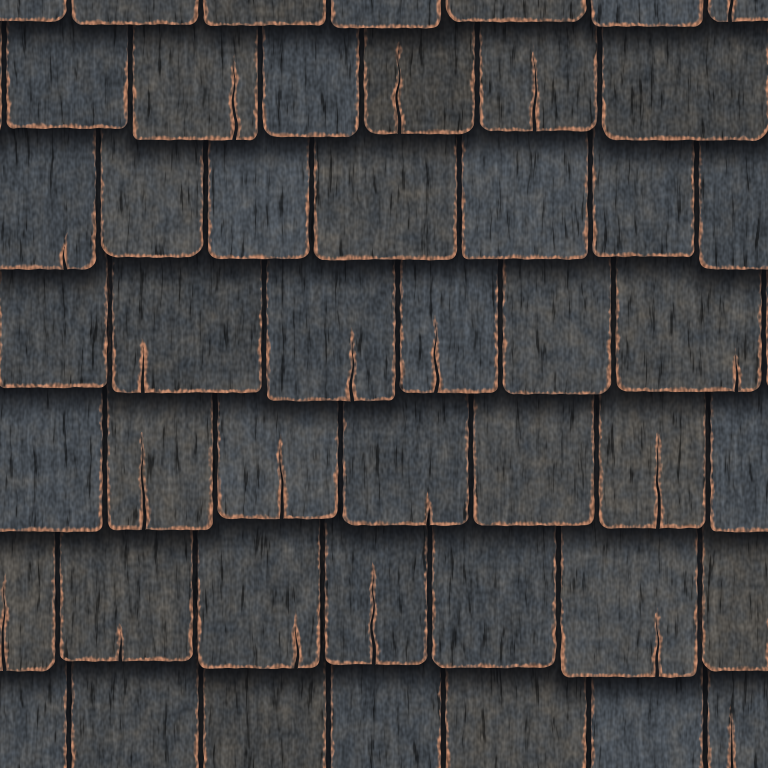
Give the GLSL for this texture, as a Shadertoy shader.

```glsl
// Weathered slate-grey wooden shingles in overlapping rows with worn copper edges.

const float COUNT = 6.0;            // rows, and shingles per row
const float ROW_PHASE[6] = float[6](0.51, 0.85, 0.57, -0.03, 0.73, 0.38);
const float ROW_DROP[6] = float[6](0.17, 0.03, 0.07, 0.07, 0.10, 0.22);
const float JOINT_JITTER = 0.40;    // in shingle widths
const float DROP_JITTER = 0.14;     // in row heights
const float HALF_GAP = 0.0032;
const float CORNER = 0.017;
const float CRACK_CHANCE = 0.45;
const float CRACK_WIDTH = 0.0024;
const float WEAR_WIDTH = 0.0055;
const float SHADOW_REACH = 0.045;
const float SHADOW_LEVEL = 0.16;
const vec3 SLATE = vec3(0.265, 0.285, 0.308);
const vec3 UMBER = vec3(0.285, 0.275, 0.260);
const vec3 COPPER = vec3(0.66, 0.47, 0.37);
const vec3 GAP = vec3(0.06, 0.065, 0.085);

struct Shingle {
    float dist;     // signed distance to the outline, negative inside
    vec2 local;     // offset from the middle of the lower edge
    float seed;
};

float hash(vec2 p) {
    vec3 q = fract(p.xyx * 0.1031);
    q += dot(q, q.yzx + 33.33);
    return fract((q.x + q.y) * q.z);
}

float cornerSlope(vec2 cell, vec2 offset) {
    float angle = 6.2832 * hash(cell);
    return dot(vec2(cos(angle), sin(angle)), offset);
}

float gradientNoise(vec2 p) {
    vec2 i = floor(p), f = p - i;
    vec2 w = f * f * f * (f * (f * 6.0 - 15.0) + 10.0);
    float low = mix(cornerSlope(i, f), cornerSlope(i + vec2(1, 0), f - vec2(1, 0)), w.x);
    float high = mix(cornerSlope(i + vec2(0, 1), f - vec2(0, 1)),
                     cornerSlope(i + 1.0, f - 1.0), w.x);
    return mix(low, high, w.y);
}

float fbm(vec2 p) {
    float sum = 0.0, amp = 1.0;
    for (int i = 0; i < 3; i++) {
        sum += amp * gradientNoise(p);
        p = p * 2.03 + 17.3;
        amp *= 0.6;
    }
    return sum;
}

float joint(float i, float row) {
    return i + JOINT_JITTER * (hash(vec2(mod(i, COUNT) + 3.0, row + 7.0)) - 0.5);
}

// Nearest shingle of a row; y runs downwards
Shingle nearestShingle(float x, float y, float row) {
    float wrapped = mod(row, COUNT);
    float u = x * COUNT - ROW_PHASE[int(wrapped)];
    Shingle best = Shingle(1e3, vec2(0), 0.0);
    for (float k = -1.0; k <= 1.0; k++) {
        float i = floor(u) + k;
        float left = joint(i, wrapped), right = joint(i + 1.0, wrapped);
        float seed = hash(vec2(mod(i, COUNT) + 11.0, wrapped * 5.0 + 2.0));
        float drop = ROW_DROP[int(wrapped)] + DROP_JITTER * (hash(vec2(seed * 91.0, 4.0)) - 0.5);
        vec2 local = vec2(u - 0.5 * (left + right), row + drop - y * COUNT) / COUNT;

        // Rounded lower corners, open top, slightly uneven outline
        float halfWidth = 0.5 * (right - left) / COUNT - HALF_GAP;
        float radius = CORNER * mix(0.5, 1.3, hash(vec2(seed * 57.0, 8.0)));
        vec2 q = vec2(abs(local.x) - halfWidth, -local.y) + radius;
        float d = length(max(q, 0.0)) + min(max(q.x, q.y), 0.0) - radius;
        d += 0.0016 * gradientNoise(local * 70.0 + seed * 40.0);

        // Tapering split rising from the lower edge
        if (hash(vec2(seed * 73.0, 1.0)) < CRACK_CHANCE) {
            float size = mix(0.025, 0.13, hash(vec2(seed * 37.0, 6.0)));
            float center = halfWidth * 1.3 * (hash(vec2(seed * 29.0, 9.0)) - 0.5);
            center += 0.006 * gradientNoise(vec2(local.y * 28.0, seed * 60.0));
            float taper = CRACK_WIDTH * (1.0 - local.y / size) - 0.2 * max(local.y - size, 0.0);
            d = max(d, taper - abs(local.x - center));
        }
        if (d < best.dist) best = Shingle(d, local, seed);
    }
    return best;
}

vec3 woodColor(Shingle s) {
    vec2 p = s.local + s.seed * vec2(31.0, 17.0);
    float bend = 0.004 * gradientNoise(p * 14.0);
    float grain = fbm(vec2((p.x + bend) * 125.0, p.y * 14.0));
    float mottle = fbm(p * 34.0);
    float grit = gradientNoise(p * vec2(260.0, 150.0));
    float tone = 0.92 + 0.18 * s.seed + 0.26 * grain + 0.20 * mottle + 0.30 * grit;
    tone *= 1.0 - 0.4 * smoothstep(0.3, 0.7, -grain);
    float warmth = clamp(hash(vec2(s.seed * 83.0, 5.0)) * 0.8 + mottle * 0.6, 0.0, 1.0);
    vec3 color = mix(SLATE, UMBER, warmth) * tone;

    // Rubbed edges, strongest towards the lower end
    float low = smoothstep(0.13, 0.0, s.local.y);
    float patchy = gradientNoise(p * 45.0);
    float width = WEAR_WIDTH * (0.65 + 0.45 * low + 0.9 * patchy);
    float wear = smoothstep(-width, -0.3 * width, s.dist + 0.002 * grit);
    wear *= clamp(0.5 + 0.4 * low + 0.8 * patchy + 0.5 * grit, 0.0, 1.0);
    return mix(color, COPPER * (0.95 + 0.5 * grit), wear);
}

void mainImage(out vec4 fragColor, in vec2 fragCoord) {
    vec2 uv = fragCoord / iResolution.xy;
    float y = 1.0 - uv.y, pixel = 1.0 / iResolution.y;
    vec3 color = GAP;
    // Lower rows lie behind; each row above shades and then covers them
    for (float k = 2.0; k >= 0.0; k--) {
        Shingle s = nearestShingle(uv.x, y, floor(y * COUNT) + k);
        float light = smoothstep(-0.006, SHADOW_REACH, s.dist);
        color = mix(GAP * 0.5 + color * SHADOW_LEVEL, color, light);
        color = mix(woodColor(s), color, smoothstep(-0.7 * pixel, 0.7 * pixel, s.dist));
    }
    fragColor = vec4(color, 1.0);
}
```
